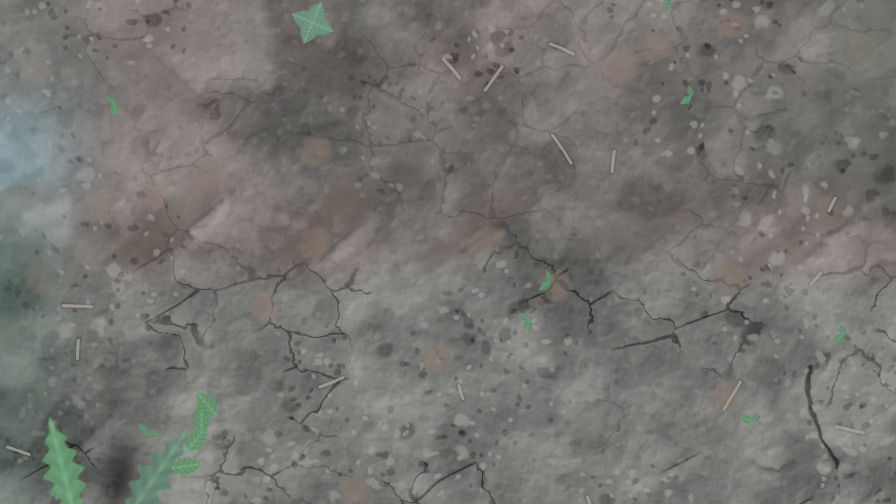
Write a WebGL 1 fragment shader that draws this texture.

```glsl
precision highp float;
// Damp grey-brown soil with chevron tyre ruts, cracks, pale grit, straw and a few weeds.
uniform vec2 u_resolution;

vec2 hash2(vec2 p) {
  return fract(sin(vec2(dot(p, vec2(127.1, 311.7)), dot(p, vec2(269.5, 183.3)))) * 43758.55);
}

// Cellular noise: nearest distance, border distance, blended cell value, cell id
vec4 cells(vec2 p) {
  vec2 cell = floor(p);
  float near = 4.0, second = 4.0, id = 0.0, sum = 0.0, weights = 0.0001;
  for (int j = -1; j <= 1; j++) {
    for (int i = -1; i <= 1; i++) {
      vec2 c = cell + vec2(float(i), float(j));
      float d = length(c + hash2(c) - p), value = hash2(c + 37.0).x;
      float w = exp(-7.0 * d * d);
      sum += w * value;
      weights += w;
      if (d < near) { second = near; near = d; id = value; }
      else second = min(second, d);
    }
  }
  return vec4(near, second - near, sum / weights, id);
}

float layered(vec2 p) {
  float total = 0.0, gain = 0.5;
  for (int i = 0; i < 5; i++) {
    total += gain * cells(p).z;
    p = mat2(1.6, 1.2, -1.2, 1.6) * p + 5.3;
    gain *= 0.56;
  }
  return total;
}

float blob(vec2 p, vec2 centre, vec2 radius) {
  vec2 q = (p - centre) / radius;
  return exp(-dot(q, q));
}

float segment(vec2 p, vec2 a, vec2 b) {
  vec2 d = b - a;
  return length(p - a - d * clamp(dot(p - a, d) / dot(d, d), 0.0, 1.0));
}

// Leaf space: x across in half widths, y along from 0 to 1
vec2 leafSpace(vec2 p, vec2 base, float angle, vec2 size) {
  p -= base;
  float c = cos(angle), s = sin(angle);
  return vec2(c * p.x - s * p.y, s * p.x + c * p.y) / size;
}

float leafMask(vec2 q, float teeth) {
  float along = clamp(q.y, 0.0, 1.0);
  float edge = sin(3.1416 * pow(along, 0.8)) * (1.0 - teeth * (0.5 + 0.5 * sin(along * 38.0)));
  return smoothstep(-0.1, 0.14, edge - abs(q.x)) * step(0.0, q.y) * step(q.y, 1.0);
}

vec3 addLeaf(vec3 col, vec2 p, vec2 base, float angle, vec2 size, float teeth, vec3 tint) {
  vec2 q = leafSpace(p, base, angle, size);
  float vein = exp(-q.x * q.x * 60.0) + 0.3 * sin(q.y * 36.0 - abs(q.x) * 8.0);
  return mix(col, tint + 0.07 * vein, leafMask(q, teeth) * 0.9);
}

void main() {
  vec2 p = gl_FragCoord.xy / u_resolution.y;
  float wide = u_resolution.x / u_resolution.y;
  float broad = cells(p * 4.0 + 9.0).z;
  float relief = layered(p * 9.0);
  float slope = relief - layered((p + vec2(-0.004, 0.006)) * 9.0);
  vec2 warped = p + 0.045 * vec2(relief - 0.5, broad - 0.5);

  // Soil tones, with rough clods below the track
  float track = smoothstep(0.42, 0.52, warped.y);
  float tone = 0.45 + 0.26 * (relief - 0.55) + 0.07 * (broad - 0.5);
  vec3 col = tone * mix(vec3(1.0, 1.01, 0.98), vec3(1.03, 0.985, 0.96), track * (0.4 + broad));
  col += 0.32 * slope * (1.0 - 0.3 * track);
  col += 0.055 * blob(warped, vec2(1.09, 0.23), vec2(0.24, 0.09));

  // Slanted smooth ruts with a shaded wall
  float run = (warped.x + 1.1 * abs(warped.y - 0.70)) / 0.32;
  float f = fract(run), strength = 0.5 + 0.5 * hash2(vec2(floor(run), 4.0)).x;
  float lower = smoothstep(0.47, 0.51, warped.y) * smoothstep(0.67, 0.59, warped.y);
  float upper = 0.4 * smoothstep(0.76, 0.82, warped.y) * smoothstep(0.98, 0.9, warped.y);
  float band = (lower + upper) * strength;
  float rut = smoothstep(0.2, 0.13, abs(f - 0.5)) * band;
  col = mix(col, vec3(0.40, 0.365, 0.34) + 0.08 * (relief - 0.5), rut * 0.75);
  col -= 0.13 * band * exp(-pow((f - 0.69) / 0.03, 2.0)) * smoothstep(0.35, 0.65, relief);
  col += 0.035 * band * exp(-pow((f - 0.8) / 0.06, 2.0));

  // Broken cracks between clods, and one long split
  vec4 clod = cells(warped * vec2(8.0, 10.0) + 0.5 * relief);
  float broken = smoothstep(0.52, 0.72, cells(p * 7.0 + 21.0).z) * mix(1.0, 0.35, track);
  col -= 0.17 * broken * smoothstep(0.07, 0.01, clod.y);
  col += 0.035 * (clod.w - 0.5) * (1.0 - track);
  float split = segment(warped, vec2(1.60, 0.29), vec2(1.655, 0.09));
  col -= 0.22 * smoothstep(0.008, 0.002, split);

  // Pale grit, dark pits and buff stones
  float grainy = smoothstep(0.35, 0.7, cells(p * 5.0 + 3.0).z);
  for (int i = 0; i < 3; i++) {
    float k = float(i);
    vec4 grit = cells(warped * (17.0 + 17.0 * k) + 0.5 * relief + 13.0 * k);
    float spot = smoothstep(0.34, 0.16, grit.x) * (0.3 + 0.7 * grainy);
    col = mix(col, vec3(0.62, 0.61, 0.59), spot * step(0.91, grit.w) * 0.65);
    col -= 0.1 * spot * step(grit.w, 0.1);
  }
  vec4 stone = cells(warped * 8.0 + 31.0);
  col = mix(col, vec3(0.54, 0.48, 0.44), 0.55 * smoothstep(0.32, 0.16, stone.x) * step(0.88, stone.w));

  // Cool light on the left and green cast at the edges
  col = mix(col, vec3(0.39, 0.48, 0.44) + 0.3 * (relief - 0.55), 0.55 * blob(p, vec2(0.0, 0.35), vec2(0.12, 0.5)));
  col = mix(col, vec3(0.38, 0.43, 0.38), 0.5 * blob(p, vec2(wide, 0.95), vec2(0.16, 0.3)));
  col = mix(col, vec3(0.57, 0.66, 0.69) + 0.3 * (relief - 0.55), 0.8 * blob(p, vec2(0.02, 0.68), vec2(0.13, 0.14)) * (1.0 - rut));

  // Scattered straws and sprouts
  for (int i = 0; i < 15; i++) {
    float k = float(i);
    vec2 r = hash2(vec2(k, 8.0)), s = hash2(vec2(k, 19.0));
    vec2 at = r * vec2(wide, 0.95), dir = vec2(cos(s.x * 6.28), sin(s.x * 6.28));
    float d = segment(p + 0.006 * (relief - 0.5), at, at + dir * (0.02 + 0.05 * s.y));
    col -= 0.07 * smoothstep(0.009, 0.002, d);
    col = mix(col, vec3(0.66, 0.64, 0.61), 0.8 * smoothstep(0.0045, 0.0015, d));
    if (i < 8) {
      vec2 spot = s.yx * vec2(wide, 1.0);
      col = addLeaf(col, p, spot, r.x * 6.28, vec2(0.008, 0.027), 0.0, vec2(0.35, 0.57).xyx + vec3(0.0, 0.0, 0.06));
      col = addLeaf(col, p, spot, r.x * 6.28 + 2.0, vec2(0.007, 0.022), 0.0, vec3(0.37, 0.54, 0.42));
    }
  }

  // Weeds in the lower left corner and seedlings at the top
  col *= 1.0 - 0.5 * blob(p, vec2(0.24, 0.06), vec2(0.035, 0.08));
  col = addLeaf(col, p, vec2(0.15, -0.03), -0.25, vec2(0.042, 0.21), 0.4, vec3(0.40, 0.61, 0.44));
  col = addLeaf(col, p, vec2(0.25, -0.03), 0.6, vec2(0.04, 0.22), 0.45, vec3(0.38, 0.52, 0.44));
  for (int i = 0; i < 4; i++) {
    float k = float(i);
    col = addLeaf(col, p, vec2(0.34 + 0.03 * k, 0.07 + 0.035 * k), 1.4 - 0.7 * k, vec2(0.018, 0.065), 0.1, vec3(0.38, 0.57, 0.41));
    col = addLeaf(col, p, vec2(0.62, 0.955), 1.57 * k + 0.4, vec2(0.017, 0.045), 0.0, vec3(0.42, 0.58, 0.48));
  }
  gl_FragColor = vec4(clamp(col, 0.0, 1.0), 1.0);
}
```
